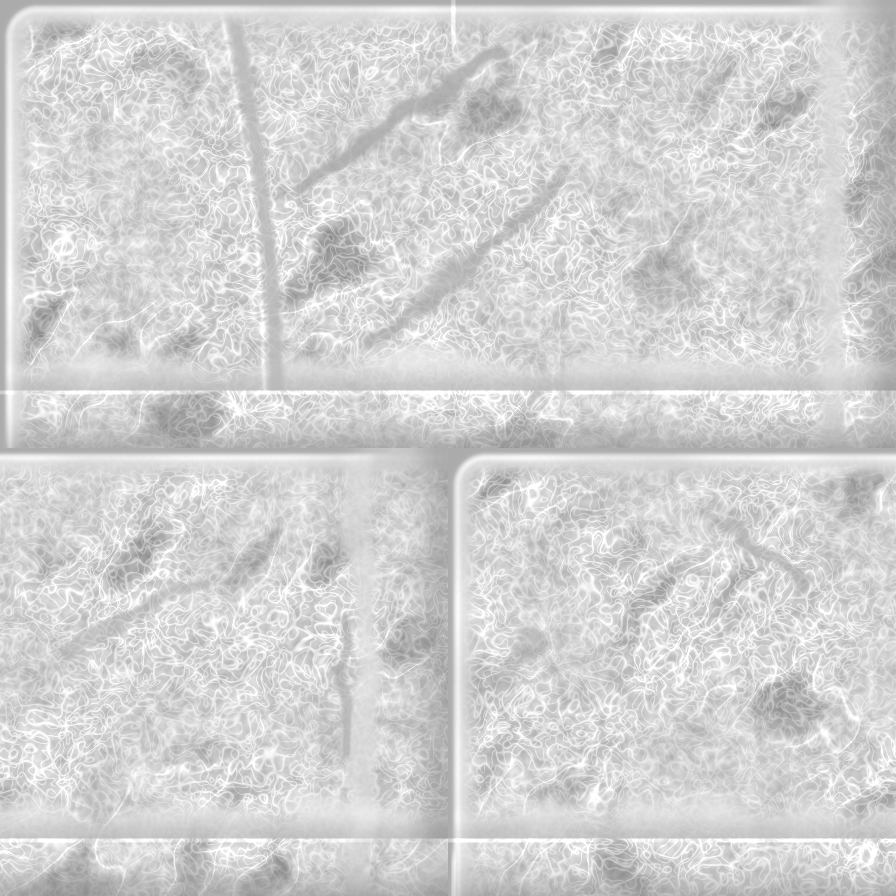
A WebGL 1 fragment shader for this texture map:

```glsl
precision highp float;
uniform vec2 u_resolution;

vec2 gradient(vec2 cell) {
  float a = 6.2832 * fract(sin(dot(cell, vec2(127.1, 311.7))) * 43758.5);
  return vec2(cos(a), sin(a));
}

// Gradient noise that wraps after "period" cells
float noise(vec2 p, vec2 period) {
  vec2 i = floor(p), f = fract(p);
  vec2 s = f * f * f * (f * (f * 6.0 - 15.0) + 10.0);
  float a = dot(gradient(mod(i, period)), f);
  float b = dot(gradient(mod(i + vec2(1.0, 0.0), period)), f - vec2(1.0, 0.0));
  float c = dot(gradient(mod(i + vec2(0.0, 1.0), period)), f - vec2(0.0, 1.0));
  float d = dot(gradient(mod(i + 1.0, period)), f - 1.0);
  return mix(mix(a, b, s.x), mix(c, d, s.x), s.y);
}

float tiled(vec2 p, float cells) {
  return noise(p * cells, vec2(cells));
}

float ridge(float n, float width) {
  return 1.0 - smoothstep(0.0, width, abs(n));
}

float groove(vec2 p, vec2 a, vec2 b, float width) {
  vec2 ab = b - a;
  float t = clamp(dot(p - a, ab) / dot(ab, ab), 0.0, 1.0);
  float d = length(p - a - ab * t);
  return 1.0 - smoothstep(0.3 * width, width, d);
}

void main() {
  vec2 p = gl_FragCoord.xy / u_resolution;
  p.y = 1.0 - p.y;
  float px = 1.0 / u_resolution.y;

  // Two courses, the lower one shifted by half a brick
  float row = floor(p.y * 2.0);
  vec2 q = vec2(fract(p.x - 0.5 * row), fract(p.y * 2.0) * 0.5);

  float wobble = tiled(p, 14.0);
  float patches = tiled(p + 0.37, 7.0);
  vec2 warp = vec2(tiled(p, 26.0), tiled(p + 0.53, 26.0));
  vec2 w = p + 0.014 * warp;

  // Brick outline with a rounded upper left corner
  float inset = 0.035 - length(max(0.042 - q, 0.0));
  float right = 0.925 - 0.025 * row + 0.02 * row * wobble;
  float ledge = smoothstep(0.436 - px, 0.436 + px, q.y);
  float depth = clamp((q.y - 0.436) / 0.064 + 0.25 * wobble * ledge, 0.0, 1.0);
  float bevel = smoothstep(0.385, 0.42, q.y + 0.03 * wobble) * (1.0 - ledge);
  float side = smoothstep(right - 0.02, right, q.x)
             * (1.0 - smoothstep(right + 0.01, right + 0.025, q.x));

  // Base shading of face, ledge and joint
  float tone = 0.805 + 0.04 * side;
  tone += bevel * mix(0.06, -0.04, smoothstep(0.405, 0.436, q.y));
  tone = mix(tone, mix(0.84, 0.66, depth * depth), ledge);
  tone -= 0.13 * smoothstep(0.95, 0.995, q.x) * (1.0 - 0.6 * ledge);

  // Weathered stone: fine veins, mottling and slanted pits
  float rough = smoothstep(0.006, 0.034, inset);
  rough *= (1.0 - 0.85 * bevel) * (1.0 - 0.75 * side);
  rough *= 1.0 - 0.55 * ledge * smoothstep(0.3, 1.0, depth);
  rough *= 1.0 - 0.5 * smoothstep(0.95, 0.99, q.x);
  float density = 0.45 + 0.55 * smoothstep(-0.3, 0.25, patches);
  float veins = max(ridge(tiled(w, 62.0), 0.13),
                    0.75 * ridge(tiled(w + 0.21, 105.0), 0.15));
  tone += rough * density * 0.16 * veins;
  tone += rough * (0.09 * tiled(w, 34.0) + 0.11 * tiled(p, 90.0));
  tone += 0.05 * tiled(p, 190.0) * (0.3 + 0.7 * rough) + 0.05 * wobble;

  vec2 slant = vec2(w.x + w.y, w.x - w.y);
  float pit = noise(slant * vec2(16.0, 6.0), vec2(16.0, 6.0));
  float worn = rough * smoothstep(-0.15, 0.2, tiled(p + 0.11, 5.0));
  tone -= worn * 0.17 * smoothstep(0.08, 0.4, pit);
  tone += worn * 0.13 * ridge(pit - 0.07, 0.035);

  // Cracks and gouges
  float face = (1.0 - ledge) * smoothstep(0.01, 0.03, q.y);
  float bend = 0.255 + 0.23 * p.y - 0.25 * p.y * p.y + 0.004 * wobble;
  float split = (1.0 - row) * face * (1.0 - smoothstep(0.003, 0.012, abs(p.x - bend)));
  tone = mix(tone, 0.72, 0.8 * split);
  tone += 0.08 * (1.0 - row) * face * ridge(p.x - bend + 0.013, 0.004);
  vec2 g = p + 0.012 * warp + 0.012 * wobble;
  float gouge = groove(g, vec2(0.33, 0.205), vec2(0.56, 0.06), 0.013);
  gouge = max(gouge, 0.8 * groove(g, vec2(0.42, 0.385), vec2(0.63, 0.19), 0.012));
  gouge = max(gouge, 0.7 * groove(g, vec2(0.07, 0.73), vec2(0.23, 0.65), 0.01));
  gouge = max(gouge, 0.8 * groove(g, vec2(0.39, 0.70), vec2(0.385, 0.84), 0.009));
  gouge = max(gouge, 0.8 * groove(g, vec2(0.81, 0.58), vec2(0.89, 0.65), 0.011));
  gouge = max(gouge, 0.6 * groove(g, vec2(0.56, 0.76), vec2(0.59, 0.71), 0.018));
  tone = mix(tone, 0.66, 0.75 * gouge);

  // Lit rims, dark outer edge and the seam across the joint
  float fade = 1.0 - 0.85 * smoothstep(0.87, 0.95, q.x);
  tone = mix(tone, 0.67, (1.0 - smoothstep(-0.004, 0.002, inset)) * fade);
  float rim = exp(-pow((inset - 0.004) / 0.0035, 2.0));
  float glow = exp(-pow((inset - 0.008) / 0.009, 2.0));
  tone += fade * (0.11 * rim + 0.06 * glow) * (0.85 + 0.5 * patches);
  float lip = 1.0 - smoothstep(0.001, 0.001 + 2.0 * px, abs(q.y - 0.438));
  tone += 0.14 * lip * fade * smoothstep(-0.45, 0.1, wobble);
  float reach = abs(fract(p.y + 0.5) - 0.5);
  float seam = 1.0 - smoothstep(0.001, 0.001 + 2.5 * px, abs(p.x - 0.506));
  tone += 0.13 * seam * (1.0 - smoothstep(0.035, 0.06, reach));

  gl_FragColor = vec4(vec3(clamp(tone, 0.0, 1.0)), 1.0);
}
```
